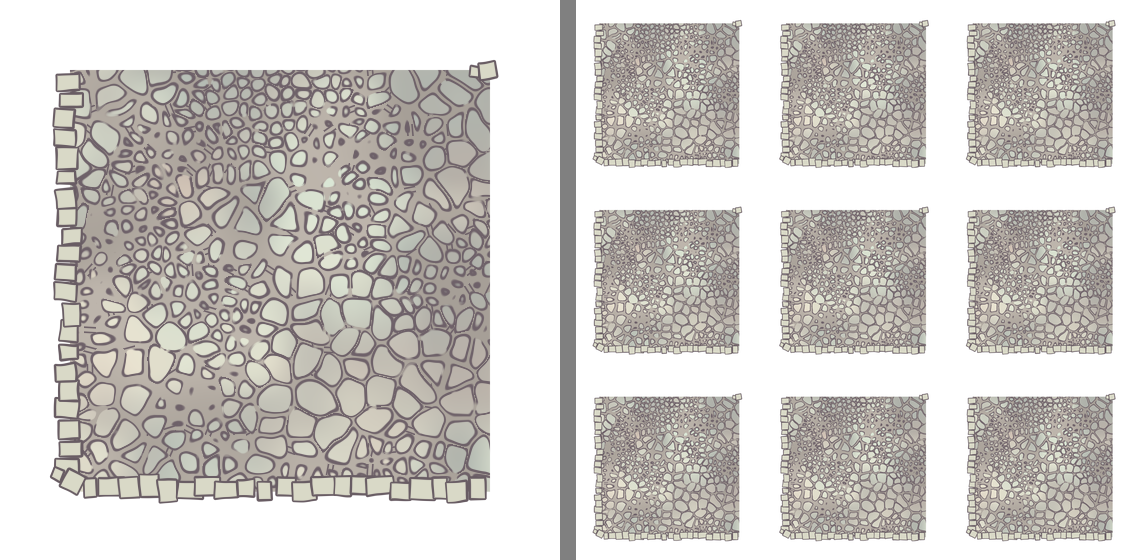
Left: one tile. Right: repeated 3 by 3.
This texture is drawn by a Shadertoy shader. Its source:

```glsl
const float GRID = 19.0;
const vec3 INK = vec3(0.43, 0.38, 0.41);
const vec3 MORTAR = vec3(0.70, 0.67, 0.635);
const vec3 PALE_STONE = vec3(0.885, 0.885, 0.815);
const vec3 DIM_STONE = vec3(0.71, 0.70, 0.67);
const vec3 BLOCK_STONE = vec3(0.85, 0.85, 0.78);

vec2 hash2(vec2 p) {
    vec3 q = fract(p.xyx * vec3(0.1031, 0.1030, 0.0973));
    q += dot(q, q.yzx + 33.33);
    return fract((q.xx + q.yz) * q.zy);
}

// Value noise that wraps once per canvas
float noise(vec2 uv, float cells) {
    vec2 p = uv * cells, i = floor(p), f = fract(p);
    f = f * f * (3.0 - 2.0 * f);
    vec2 a = mod(i, cells), b = mod(i + 1.0, cells), seed = vec2(cells * 7.0);
    float low = mix(hash2(a + seed).x, hash2(vec2(b.x, a.y) + seed).x, f.x);
    float high = mix(hash2(vec2(a.x, b.y) + seed).x, hash2(b + seed).x, f.x);
    return mix(low, high, f.y);
}

mat2 rotation(float angle) {
    float c = cos(angle), s = sin(angle);
    return mat2(c, s, -s, c);
}

float softMin(float a, float b, float k) {
    float h = max(k - abs(a - b), 0.0) / k;
    return min(a, b) - 0.25 * h * h * k;
}

// Some cells hold four pebbles, the others one large stone
int stoneCount(vec2 cell) {
    return noise((cell + 0.5) / GRID, 8.0) > 0.63 ? 4 : 1;
}

vec2 stoneCentre(vec2 cell, int k, int count) {
    vec2 h = hash2(mod(cell, GRID) + float(k) * 41.0);
    if (count == 1) return cell + 0.08 + 0.84 * h;
    return cell + 0.5 * (vec2(k & 1, k >> 1) + 0.1 + 0.8 * h);
}

// Returns rounded distance to the stone's border, and the stone's centre
vec3 stones(vec2 p) {
    vec2 home = floor(p), nearest = p, owner = home;
    float best = 64.0, edge = 8.0;
    for (int y = -1; y <= 1; y++)
    for (int x = -1; x <= 1; x++) {
        vec2 cell = home + vec2(x, y);
        int count = stoneCount(cell);
        for (int k = 0; k < count; k++) {
            vec2 c = stoneCentre(cell, k, count);
            float d = dot(c - p, c - p);
            if (d < best) { best = d; nearest = c; owner = cell; }
        }
    }
    for (int y = -2; y <= 2; y++)
    for (int x = -2; x <= 2; x++) {
        vec2 cell = owner + vec2(x, y);
        int count = stoneCount(cell);
        for (int k = 0; k < count; k++) {
            vec2 c = stoneCentre(cell, k, count), across = c - nearest;
            if (dot(across, across) > 1e-5)
                edge = softMin(edge, dot(0.5 * (c + nearest) - p, normalize(across)), 0.17);
        }
    }
    return vec3(edge, nearest);
}

float boxDistance(vec2 p, vec2 halfSize) {
    vec2 d = abs(p) - halfSize;
    return length(max(d, 0.0)) + min(max(d.x, d.y), 0.0);
}

float stroke(float d, float halfWidth, float aa) {
    return 1.0 - smoothstep(halfWidth - aa, halfWidth + aa, abs(d));
}

vec3 drawBlock(vec3 under, vec2 p, vec2 halfSize, float angle, float pen, float aa) {
    float d = boxDistance(rotation(angle) * p, halfSize - 0.002) - 0.002;
    vec3 color = mix(under, BLOCK_STONE, 1.0 - smoothstep(-aa, aa, d));
    return mix(color, INK * 0.95, stroke(d, pen, aa));
}

// Short parallel pen marks in a few cells
float hatch(vec2 uv, float cells, float aa) {
    vec2 p = uv * cells, h = hash2(mod(floor(p), cells) + 77.0);
    vec2 q = rotation(6.28 * h.x) * (fract(p) - 0.5);
    float line = stroke((fract(q.x * 4.0) - 0.5) / 4.0, 0.04, aa * cells);
    return line * step(0.72, h.y) * step(abs(q.x), 0.25) * step(abs(q.y), 0.3);
}

vec3 paving(vec2 uv, vec2 bent, float pen, float aa) {
    vec3 stone = stones(bent * GRID);
    vec2 id = hash2(mod(floor(stone.yz * 16.0), GRID * 16.0));
    float gap = 0.012 + 0.27 * id.x * noise(uv, 7.0);
    float d = stone.x - gap, cellAa = aa * GRID;

    // Watercolour wash, darker towards the upper right
    float wash = 0.6 * noise(uv, 5.0) + 0.4 * noise(uv, 11.0);
    float dark = smoothstep(0.2, 0.85, wash + 0.4 * (uv.x + uv.y - 1.0));
    float warm = noise(uv, 6.0) + 0.3 * (id.y - 0.5) - 0.5;
    vec3 face = mix(PALE_STONE, DIM_STONE, dark) + warm * vec3(0.05, -0.025, -0.03);
    face += 0.025 * (id.x - 0.5);
    vec3 ground = MORTAR * mix(1.06, 0.93, dark);

    float inside = smoothstep(-cellAa, cellAa, d);
    vec3 color = mix(ground, face, inside);
    float unbroken = smoothstep(0.08, 0.22, noise(uv, 48.0));
    float ink = stroke(d, pen * GRID, cellAa) * unbroken;
    return mix(color, INK, max(ink, hatch(uv, 28.0, aa) * (1.0 - inside)));
}

void mainImage(out vec4 fragColor, in vec2 fragCoord) {
    vec2 uv = fragCoord / iResolution.xy;
    float aa = 0.7 / iResolution.y;
    vec2 wobble = vec2(noise(uv, 36.0), noise(uv, 37.0)) - 0.5;
    float pen = 0.0018 * (0.7 + 0.6 * noise(uv, 30.0));
    vec3 color = vec3(1.0);

    // Square of paving on white
    float patchEdge = boxDistance(uv - vec2(0.5, 0.4985), vec2(0.375, 0.3765));
    if (patchEdge < aa)
        color = mix(paving(uv, uv + wobble * 0.009, pen, aa), color, smoothstep(-aa, aa, patchEdge));

    // Kerb blocks along the left and bottom
    vec2 p = uv + wobble * 0.004;
    pen *= 1.1;
    for (int i = 0; i < 21; i++) {
        float t = float(i), along = 0.165 + 0.0345 * t;
        vec2 a = hash2(vec2(t, 3.0)) - 0.5, b = hash2(vec2(t, 9.0));
        vec2 size = vec2(0.016 + 0.006 * b.x, 0.011 + 0.010 * b.y);
        color = drawBlock(color, p - vec2(0.122 + 0.014 * a.x, along + 0.008 * a.y), size, 0.16 * a.y, pen, aa);
        a = hash2(vec2(t, 23.0)) - 0.5;
        b = hash2(vec2(t, 31.0));
        size = vec2(0.012 + 0.012 * b.x, 0.015 + 0.006 * b.y);
        color = drawBlock(color, p - vec2(along + 0.008 * a.x, 0.128 + 0.014 * a.y), size, 0.14 * a.x, pen, aa);
    }

    // Turned corner blocks
    color = drawBlock(color, p - vec2(0.103, 0.153), vec2(0.010), 0.4, pen, aa);
    color = drawBlock(color, p - vec2(0.130, 0.140), vec2(0.017), 0.5, pen, aa);
    color = drawBlock(color, p - vec2(0.847, 0.872), vec2(0.009), 0.1, pen, aa);
    color = drawBlock(color, p - vec2(0.870, 0.874), vec2(0.015), -0.15, pen, aa);
    fragColor = vec4(color, 1.0);
}
```
